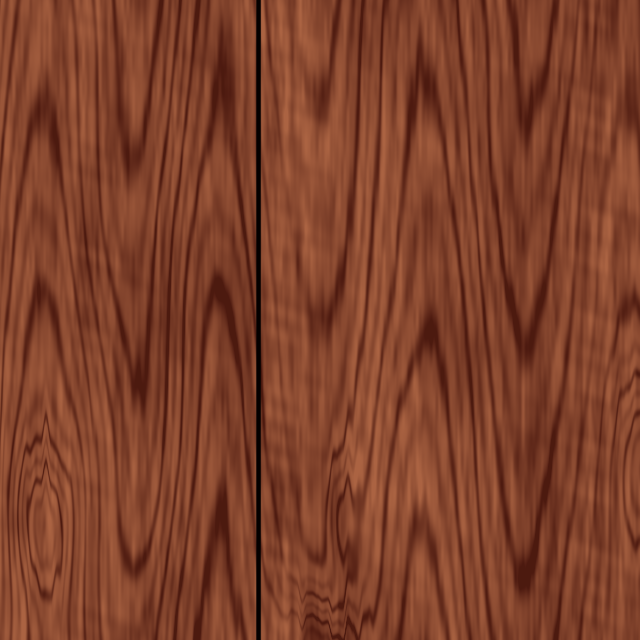
Reproduce this texture procedurally as a Shadertoy shader.

```glsl
const float TAU = 6.2831853;

// Colours
const vec3 DARK_WOOD = vec3(0.30, 0.10, 0.06);
const vec3 LIGHT_WOOD = vec3(0.67, 0.39, 0.26);
const vec3 SEAM_COLOR = vec3(0.015, 0.0, 0.0);

// Seam between the two boards
const float SEAM_X = 0.404;
const float SEAM_HALF_WIDTH = 0.0036;
const float SEAM_SOFTNESS = 0.0014;

// Arched grain: x = axis of an arch, y = distance between arches
const vec2 LEFT_ARCH = vec2(0.075, 0.275);
const vec2 RIGHT_ARCH = vec2(0.665, 0.325);
const float ARCH_RINGS = 3.2;
const float RINGS_UP = 5.6;
const float ARCH_BASE = 0.16;

// Tone
const float BASE_TONE = 0.70;
const float RING_DEPTH = 0.60;
const float STREAK_DEPTH = 0.42;
const float FIBRE_DEPTH = 0.26;
const float BLOTCH_DEPTH = 0.40;
const float CURL_DEPTH = 0.16;

// Knots: centre and radii, then ring count and darkness
const int KNOTS = 4;
const vec4 KNOT_SHAPE[KNOTS] = vec4[KNOTS](
    vec4(0.068, 0.19, 0.045, 0.12), vec4(0.535, 0.20, 0.022, 0.09),
    vec4(1.030, 0.27, 0.060, 0.14), vec4(0.500, -0.02, 0.065, 0.08));
const vec2 KNOT_LOOK[KNOTS] = vec2[KNOTS](
    vec2(4.0, -0.08), vec2(2.5, 0.38), vec2(5.0, 0.0), vec2(5.0, 0.36));

// Bands of fine straight grain
const vec3 STRAIGHT_X = vec3(0.14, 0.452, 0.93);
const float STRAIGHT_WIDTH = 0.045;

float hash(vec2 p) {
    vec3 q = fract(p.xyx * 0.1031);
    q += dot(q, q.yzx + 33.33);
    return fract((q.x + q.y) * q.z);
}

float noise(vec2 p) {
    vec2 cell = floor(p), f = fract(p);
    f = f * f * (3.0 - 2.0 * f);
    return mix(mix(hash(cell), hash(cell + vec2(1, 0)), f.x),
               mix(hash(cell + vec2(0, 1)), hash(cell + vec2(1, 1)), f.x), f.y);
}

float centered(vec2 p) { return noise(p) - 0.5; }

float straightGrain(float x) {
    vec3 d = (x - STRAIGHT_X) / STRAIGHT_WIDTH;
    return min(dot(exp(-d * d), vec3(0.5, 1.0, 0.8)), 1.0);
}

// Returns ring phase and knot darkness
vec2 grainField(vec2 p, float board) {
    vec2 arch = mix(LEFT_ARCH, RIGHT_ARCH, board);
    vec2 q = p;
    q.x += 0.020 * centered(p * vec2(5.0, 3.0) + 31.0 * board);
    q.y += 0.045 * centered(vec2(p.x * 125.0, p.y * 3.0));
    float phase = RINGS_UP * (q.y - ARCH_BASE)
                + ARCH_RINGS * (1.0 - cos(TAU * (q.x - arch.x) / arch.y))
                + 0.8 * centered(p * vec2(14.0, 4.0) + 9.0);
    float shade = 0.0;
    for (int i = 0; i < KNOTS; i++) {
        vec2 d = (q - KNOT_SHAPE[i].xy) / KNOT_SHAPE[i].zw;
        float bump = exp(-dot(d, d));
        phase -= KNOT_LOOK[i].x * bump;
        shade += KNOT_LOOK[i].y * bump * bump;
    }
    return vec2(phase, shade);
}

float woodTone(vec2 p, float board) {
    vec2 grain = grainField(p, board);
    float straight = straightGrain(p.x);

    // Growth rings, every second one darker
    float line = 0.5 + 0.5 * cos(TAU * grain.x);
    float depth = 0.7 + 0.3 * cos(0.5 * TAU * grain.x);
    float rings = line * line * depth * (1.0 - 0.65 * straight);

    // Streaks, fibres, cross curl and broad staining
    float streaks = centered(vec2(p.x * 105.0, p.y * 5.0) + 17.0);
    float fibres = centered(vec2(p.x * 230.0, p.y * 22.0) + 53.0);
    float curl = centered(vec2(p.x * 14.0, p.y * 55.0 + p.x * 20.0));
    float blotch = centered(p * vec2(7.0, 4.0) + 71.0);

    return BASE_TONE - RING_DEPTH * rings - grain.y
         + STREAK_DEPTH * streaks * (0.75 + 0.6 * straight)
         + FIBRE_DEPTH * fibres + BLOTCH_DEPTH * blotch
         + CURL_DEPTH * curl * (0.4 + straight);
}

void mainImage(out vec4 fragColor, in vec2 fragCoord) {
    vec2 uv = fragCoord / iResolution.xy;
    float tone = clamp(woodTone(uv, step(SEAM_X, uv.x)), 0.0, 1.0);
    vec3 color = mix(DARK_WOOD, LIGHT_WOOD, tone);

    // Seam with softened edges
    float seamDistance = abs(uv.x - SEAM_X) - SEAM_HALF_WIDTH;
    float seam = 1.0 - smoothstep(-SEAM_SOFTNESS, SEAM_SOFTNESS, seamDistance);
    fragColor = vec4(mix(color, SEAM_COLOR, seam), 1.0);
}
```
